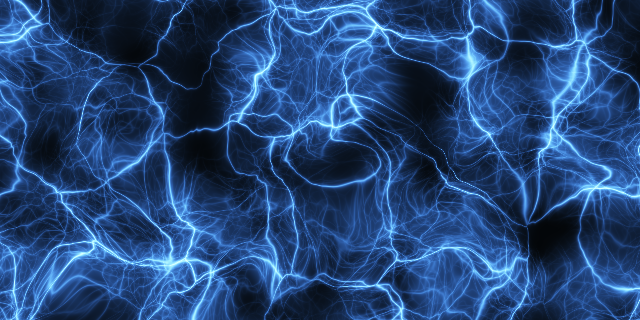
A WebGL 2 fragment shader for this texture:

```glsl
#version 300 es
precision highp float;

uniform vec2 u_resolution;
out vec4 fragColor;

#define WEB_SCALE 2.8
#define OCTAVES 5
#define SCALE_STEP 1.85
#define STRENGTH_STEP 0.5
#define CORE_WIDTH 0.0022
#define GLOW_FALLOFF 1.45
#define VEIN_GAIN 1.1
#define LOOP_SHARE 0.7
#define FOG_GAIN 0.105
#define CELL_JITTER 0.8

vec2 hash2(vec2 p) {
    vec3 q = fract(p.xyx * vec3(0.1031, 0.1030, 0.0973));
    q += dot(q, q.yzx + 33.33);
    return fract((q.xx + q.yz) * q.zy);
}

float cornerSlope(vec2 cell, vec2 offset) {
    return dot(hash2(cell) * 2.0 - 1.0, offset);
}

// Gradient noise, roughly -0.7 to 0.7
float noise(vec2 p) {
    vec2 i = floor(p), f = fract(p);
    vec2 u = f * f * f * (f * (f * 6.0 - 15.0) + 10.0);
    vec2 e = vec2(1.0, 0.0);
    float low = mix(cornerSlope(i, f), cornerSlope(i + e, f - e), u.x);
    float high = mix(cornerSlope(i + e.yx, f - e.yx), cornerSlope(i + 1.0, f - 1.0), u.x);
    return mix(low, high, u.y) * 1.2;
}

vec2 noise2(vec2 p) {
    return vec2(noise(p), noise(p + vec2(41.7, 19.3)));
}

// Cellular noise: gap between the two nearest points, zero on cell borders
float cellBorder(vec2 p) {
    vec2 cell = floor(p), f = fract(p);
    float nearest = 9.0, second = 9.0;
    for (int y = -1; y <= 1; y++) {
        for (int x = -1; x <= 1; x++) {
            vec2 g = vec2(x, y);
            float d = length(g + 0.5 + CELL_JITTER * (hash2(cell + g) - 0.5) - f);
            second = min(second, max(nearest, d));
            nearest = min(nearest, d);
        }
    }
    return second - nearest;
}

// Soft-peaked line with a halo
float glow(float d) {
    return pow(CORE_WIDTH / length(vec2(d, CORE_WIDTH)), GLOW_FALLOFF);
}

// Bends at several sizes, from sweeping curves to fine jitter
vec2 bend(vec2 p) {
    p += 0.12 * noise2(p * 3.3);
    p += 0.045 * noise2(p * 8.0 + 5.0);
    p += 0.012 * noise2(p * 21.0 + 9.0);
    return p + 0.004 * noise2(p * 47.0 + 3.0);
}

// Deep blue through sky blue to white
vec3 electricColor(float x) {
    vec3 density = vec3(1.0, 2.6, 8.0) * pow(vec3(max(x, 0.0)), vec3(1.0, 1.08, 1.25));
    return 1.0 - exp(-density);
}

void main() {
    vec2 p = gl_FragCoord.xy / u_resolution.y + vec2(7.0, 3.0);

    // Charge field with small dark hollows
    float charge = noise(p * 2.7) + 0.6 * noise(p * 5.6 + 11.0);
    charge = smoothstep(-0.65, 0.45, charge);
    float hollow = smoothstep(-0.4, 0.15, noise(p * 6.5 + 23.0));
    float light = FOG_GAIN * mix(0.25, 1.0, charge) * mix(0.4, 1.0, hollow);

    // Veins: cell borders crossed by looping noise contours
    mat2 turn = mat2(0.8, 0.6, -0.6, 0.8);
    vec2 q = bend(p) * WEB_SCALE;
    float scale = WEB_SCALE, strength = VEIN_GAIN;
    float spark = smoothstep(-0.4, 0.4, noise(p * 6.0 + 37.0));
    float power = mix(0.25, 1.1, charge) * mix(0.4, 1.3, spark), finePower = 0.0;
    for (int i = 0; i < OCTAVES; i++) {
        vec2 swayed = q + 0.22 * sin(q.yx * 1.9 + float(i) * 2.3);
        float border = cellBorder(swayed) / scale;
        float loops = 1.6 * abs(noise(swayed + 17.3)) / scale;
        if (i == 0) finePower = charge * (0.25 + 0.7 * exp(-12.0 * border));
        light += strength * power * (glow(border) + LOOP_SHARE * glow(loops));

        power = finePower;
        strength *= STRENGTH_STEP;
        scale *= SCALE_STEP;
        q = turn * q * SCALE_STEP + 31.7;
    }

    fragColor = vec4(electricColor(light), 1.0);
}
```
